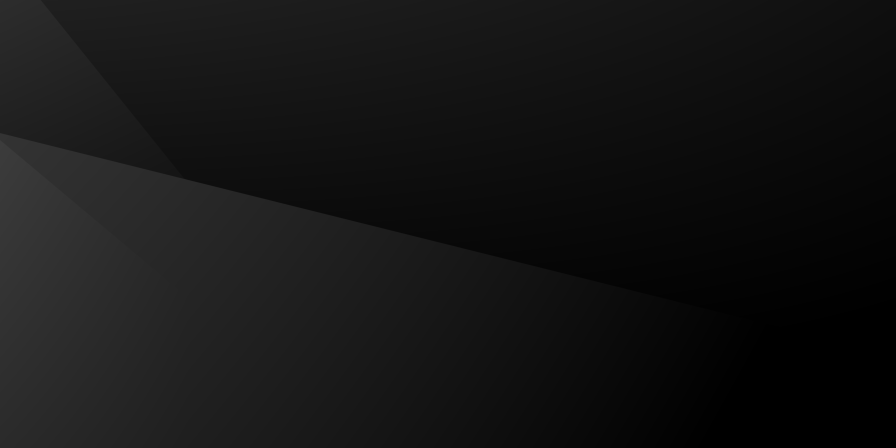
A Shadertoy shader for this background:

```glsl
// Antialiased coverage: 1 where the signed distance is positive
float cover(float dist) {
    float pixel = 1.0 / iResolution.y;
    return smoothstep(-0.7 * pixel, 0.7 * pixel, dist);
}

// Signed distance above the line y = height + slope * x
float aboveLine(vec2 p, float height, float slope) {
    return (p.y - height - slope * p.x) / sqrt(1.0 + slope * slope);
}

void mainImage(out vec4 fragColor, in vec2 fragCoord) {
    vec2 p = fragCoord / iResolution.y;
    float rise = p.y - (0.703 - 0.249 * p.x);

    // Back sheet, darkening toward the fold and the right
    float back = 0.075 - 0.042 * p.x + (0.17 - 0.043 * p.x) * rise;

    // Pale facet in the upper left corner
    float backFacet = cover(-aboveLine(p, 1.113, -1.244));
    back += backFacet * max(0.05 - 0.07 * p.x, 0.018);

    // Front sheet, brightest at the left end of the fold
    float front = 0.2 - 0.085 * p.x - 0.018 * p.x * p.x + 0.07 * rise;

    // Faint facet that fades away from the left edge
    float frontFacet = cover(-aboveLine(p, 0.6875, -0.839));
    float facetFade = max(1.0 - p.x / 0.42, 0.0);
    front += frontFacet * facetFade * mix(0.015, 0.037, clamp(p.y / 0.69, 0.0, 1.0));

    // Join the sheets along the diagonal fold
    float fold = cover(aboveLine(p, 0.703, -0.249));
    float shade = mix(max(front, 0.0), max(back, 0.0), fold);
    fragColor = vec4(vec3(shade), 1.0);
}
```
